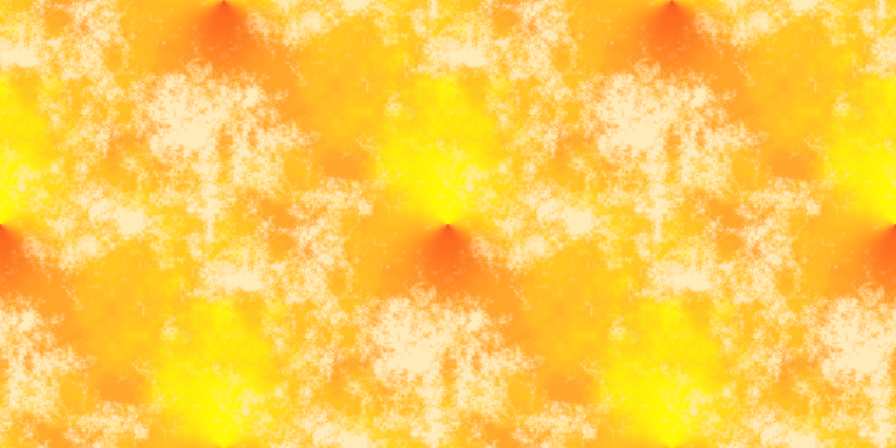
A WebGL 1 fragment shader for this pattern:

```glsl
precision highp float;
// Seamless amber clouds with grainy cream wear and yellow/ember plumes in a half-drop repeat.

uniform vec2 u_resolution;

const vec2 REPEATS = vec2(2.0, 1.0);        // repeats across and down
const vec2 PLUME_ORIGIN = vec2(0.5, 0.0);   // where yellow and ember plumes meet
const vec3 AMBER = vec3(1.0, 0.74, 0.15);
const vec3 ORANGE = vec3(1.0, 0.65, 0.17);
const vec3 YELLOW = vec3(1.0, 0.97, 0.02);
const vec3 EMBER = vec3(1.0, 0.47, 0.13);
const vec3 TIP = vec3(0.93, 0.27, 0.10);
const vec3 CREAM = vec3(1.0, 0.92, 0.73);
const float PLUME_WIDTH = 0.14;
const float YELLOW_REACH = 0.36;
const float EMBER_REACH = 0.30;
const float CLOUD_GAIN = 0.65;              // weight of each finer octave
const float GRAIN_GAIN = 0.82;
const float GRAIN_CONTRAST = 2.4;
const float WEAR_LOW = -0.30;
const float WEAR_HIGH = 0.42;

float hash(vec2 cell, float seed) {
    vec3 h = fract(vec3(cell.xyx + seed) * 0.1031);
    h += dot(h, h.yzx + 33.33);
    return fract((h.x + h.y) * h.z);
}

// Random value on an n by n grid, repeating by (n, 0) and (n/2, n/2).
float gridValue(vec2 cell, float n, float seed) {
    float halfN = 0.5 * n;
    float row = floor((cell.y + 0.5) / halfN);
    cell -= row * halfN;
    cell.x -= n * floor((cell.x + 0.5) / n);
    return hash(cell, seed + n);
}

float noise(vec2 p, float n, float seed) {
    vec2 cell = floor(p * n);
    vec2 f = fract(p * n);
    f = f * f * (3.0 - 2.0 * f);
    float low = mix(gridValue(cell, n, seed),
                    gridValue(cell + vec2(1.0, 0.0), n, seed), f.x);
    float high = mix(gridValue(cell + vec2(0.0, 1.0), n, seed),
                     gridValue(cell + vec2(1.0, 1.0), n, seed), f.x);
    return mix(low, high, f.y);
}

// Six octaves centred on zero, from clouds to fine grain.
float fbm(vec2 p, float n, float gain, float seed) {
    float weight = 1.0;
    float sum = 0.0;
    float total = 0.0;
    for (int i = 0; i < 6; i++) {
        sum += weight * (noise(p, n, seed) - 0.5);
        total += weight;
        weight *= gain;
        n *= 2.0;
    }
    return sum / total;
}

// Offset to the nearest point of the half-drop lattice.
vec2 latticeOffset(vec2 p) {
    vec2 a = p - floor(p + 0.5);
    vec2 b = p - 0.5 - floor(p);
    return dot(a, a) < dot(b, b) ? a : b;
}

// Soft round patch; a radius up to 0.35 stays inside the lattice cell.
float patchAt(vec2 p, vec2 center, float radius) {
    vec2 d = latticeOffset(p - center) / radius;
    float k = max(0.0, 1.0 - dot(d, d));
    return k * k;
}

// Broad layout of worn (positive) and solid (negative) areas.
float wearLayout(vec2 p) {
    float worn = 0.14 * patchAt(p, vec2(-0.06, -0.27), 0.20)
               + 0.20 * patchAt(p, vec2(-0.31, -0.08), 0.17)
               + 0.14 * patchAt(p, vec2(0.19, -0.04), 0.17)
               + 0.15 * patchAt(p, vec2(-0.30, -0.26), 0.20)
               + 0.14 * patchAt(p, vec2(-0.26, -0.43), 0.18)
               + 0.08 * patchAt(p, vec2(0.02, -0.40), 0.14);
    float solid = 0.40 * patchAt(p, vec2(0.27, -0.26), 0.30)
                + 0.24 * patchAt(p, vec2(-0.16, -0.38), 0.14)
                + 0.20 * patchAt(p, vec2(-0.16, -0.10), 0.16);
    return worn - solid;
}

void main() {
    vec2 p = gl_FragCoord.xy / u_resolution * REPEATS - PLUME_ORIGIN;
    float cloud = fbm(p, 4.0, CLOUD_GAIN, 17.0);
    float grain = fbm(p, 8.0, GRAIN_GAIN, 53.0);

    // Opposed plumes: yellow rises from each lattice point, ember falls.
    vec2 d = latticeOffset(p);
    float r = length(d);
    float rise = d.y / max(r, 0.0001);
    float ragged = r * (1.0 + 2.0 * cloud);
    float across = d.x / PLUME_WIDTH * (1.0 + 2.0 * cloud);
    float column = exp(-across * across);
    float glow = column * smoothstep(-0.1, 0.9, rise) * (1.0 - smoothstep(0.08, YELLOW_REACH, ragged));
    float heat = column * smoothstep(-0.1, 0.95, -rise) * (1.0 - smoothstep(0.06, EMBER_REACH, ragged));
    float tip = smoothstep(0.6, 1.0, -rise) * exp(-r / 0.04);

    // Ground colour drifts between orange and yellow.
    vec3 color = mix(AMBER, ORANGE, smoothstep(-0.01, 0.16, cloud));
    color = mix(color, YELLOW, smoothstep(0.0, 0.22, -cloud) * 0.4);
    color = mix(color, YELLOW, glow);
    color = mix(color, EMBER, heat);
    color = mix(color, TIP, 0.6 * tip);

    // Grainy cream wear, held back inside the plumes.
    float wear = GRAIN_CONTRAST * grain + wearLayout(p) - 0.25 * glow - 0.08 * heat;
    wear = smoothstep(WEAR_LOW, WEAR_HIGH, wear) * (1.0 - 0.5 * heat);
    gl_FragColor = vec4(mix(color, CREAM, wear), 1.0);
}
```
